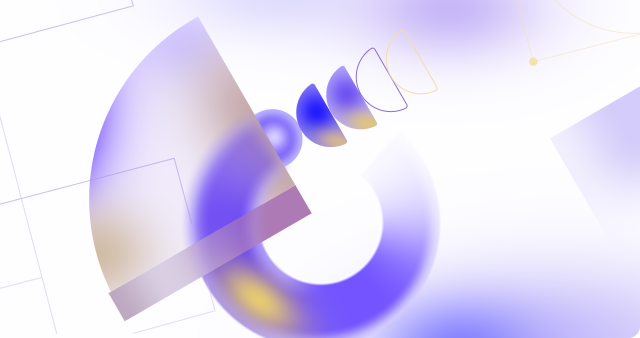
Reproduce this background procedurally as a WebGL 1 fragment shader.

```glsl
precision highp float;
// Abstract backdrop: a glossy open ring, a translucent quarter disc with a
// strip, a diagonal row of half moons and thin guide lines over soft glows.
// Shapes are distance functions; colours come from rotated gaussian glows.
uniform vec2 u_resolution;

const float WIDTH = 7.68;   // canvas width in scene units, y points down
const float TAU = 6.2832;
const vec3 VIOLET = vec3(0.38, 0.23, 0.95);
const vec3 LILAC = vec3(0.82, 0.78, 1.0);
const vec3 BEIGE = vec3(0.77, 0.66, 0.66);
const vec3 GOLD = vec3(0.90, 0.79, 0.45);

float fill(float d, float px) { return clamp(0.5 - d / px, 0.0, 1.0); }

float stroke(float d, float px) { return fill(abs(d) - 0.006, px); }

vec2 rotate(vec2 p, float a) {
  float c = cos(a), s = sin(a);
  return vec2(c * p.x + s * p.y, c * p.y - s * p.x);
}

float glow(vec2 p, vec2 center, vec2 size, float angle) {
  vec2 q = rotate(p - center, angle) / size;
  return exp(-dot(q, q));
}

float segment(vec2 p, vec2 a, vec2 b) {
  vec2 ab = b - a;
  return length(p - a - ab * clamp(dot(p - a, ab) / dot(ab, ab), 0.0, 1.0));
}

// Half disc with rounded corners, flat side towards +x
float halfMoon(vec2 p, float radius, float corner) {
  vec2 d = vec2(length(p) - radius, p.x) + corner;
  return length(max(d, 0.0)) + min(max(d.x, d.y), 0.0) - corner;
}

vec3 backdrop(vec2 p, float px) {
  vec3 col = vec3(0.995, 0.993, 1.0);
  col = mix(col, vec3(0.82, 0.80, 0.99), 0.65 * glow(p, vec2(3.3, -0.05), vec2(1.2, 0.5), 0.0));
  col = mix(col, vec3(0.76, 0.69, 0.97), 0.9 * glow(p, vec2(5.4, 0.1), vec2(1.1, 0.6), 0.0));
  col = mix(col, vec3(0.76, 0.72, 0.98), 0.85 * glow(p, vec2(6.8, 4.1), vec2(1.9, 0.9), 0.0));
  col = mix(col, vec3(0.43, 0.42, 1.0), 0.8 * glow(p, vec2(5.5, 4.2), vec2(0.95, 0.6), 0.0));
  // Tilted square at the right
  vec2 q = rotate(p - vec2(6.6, 1.66), -TAU / 12.0);
  float shade = mix(0.3, 1.0, smoothstep(0.0, 0.9, q.x)) * (1.0 - smoothstep(0.5, 1.6, q.y));
  return mix(col, vec3(0.83, 0.80, 0.98), shade * fill(-min(q.x, q.y), px));
}

// Ring colour and coverage; soft is the width of its edges
vec4 ring(vec2 p, float soft) {
  float inner = length(p - vec2(3.85, 2.67)) - 0.745;
  float outer = 1.5 - length(p - vec2(3.78, 2.68));
  float across = clamp(inner / (inner + outer), 0.0, 1.0);
  vec2 d = p - vec2(3.82, 2.68);
  float along = mod(atan(d.y, d.x) + 0.87, TAU) / 5.05;
  float late = smoothstep(0.45, 0.62, along);
  vec3 col = mix(vec3(0.76, 0.71, 1.0), vec3(0.45, 0.33, 1.0), smoothstep(0.1, 0.36, along));
  col = mix(col, VIOLET, late);
  col = mix(col, GOLD, glow(p, vec2(3.1, 3.6), vec2(0.6, 0.32), 0.64));
  col = mix(col, vec3(0.92, 0.91, 1.0), smoothstep(0.7, 1.0, across) * mix(0.8, 0.4, late));
  col = mix(col, LILAC, late * 0.65 * (1.0 - smoothstep(0.0, 0.3, across)));
  float alpha = mix(0.08, 1.0, smoothstep(0.0, 0.28, along));
  alpha *= smoothstep(0.0, 0.01, along) * (1.0 - smoothstep(0.96, 1.03, along));
  alpha *= smoothstep(-soft, soft, inner) * smoothstep(-soft, soft, outer);
  return vec4(col, alpha * (1.0 - 0.45 * smoothstep(0.8, 1.0, along)));
}

vec3 sphere(vec2 p) {
  float r = length(p - vec2(3.27, 1.67)) / 0.36;
  vec3 col = mix(vec3(0.45, 0.35, 0.98), vec3(0.72, 0.68, 1.0), smoothstep(0.55, 1.0, r));
  return mix(col, vec3(0.84, 0.81, 1.0), glow(p, vec2(3.29, 1.65), vec2(0.16), 0.0));
}

// Frosted quarter disc and the strip below it, tinting the ring behind them
vec3 addFan(vec3 col, vec2 p, float px) {
  vec2 q = rotate(p - vec2(3.74, 2.56), -TAU / 12.0) * -1.0;
  float arc = length(p - vec2(3.56, 2.39)) - 2.49;
  vec4 tube = ring(p, 0.13);
  vec3 body = mix(vec3(0.95, 0.93, 0.99), LILAC, glow(p, vec2(2.2, 0.5), vec2(0.7, 0.5), 0.0));
  body = mix(body, vec3(0.55, 0.43, 1.0), 0.85 * exp(arc / 0.3) * glow(p, vec2(1.2, 1.75), vec2(0.8), 0.0));
  body = mix(body, vec3(0.82, 0.74, 0.65), glow(p, vec2(1.15, 3.05), vec2(0.65, 0.55), 0.0));
  body = mix(body, BEIGE, 0.95 * exp(-q.x * q.x / 0.4) * (1.0 - smoothstep(1.4, 2.8, q.y)));
  body = mix(body, tube.rgb, tube.a * 0.88);
  vec3 strip = mix(vec3(0.68, 0.48, 0.71), vec3(0.85, 0.81, 0.89), smoothstep(0.6, 1.9, q.x));
  strip = mix(strip, vec3(0.74, 0.66, 0.75), smoothstep(1.9, 2.6, q.x));
  strip = mix(strip, tube.rgb, tube.a * 0.35);
  col = mix(col, body, fill(max(arc, max(-q.x, 0.39 - q.y)), px));
  float band = max(abs(q.x - 1.295) - 1.295, abs(q.y - 0.195) - 0.195);
  return mix(col, strip, fill(band, px));
}

vec3 addMoons(vec3 col, vec2 p, float px) {
  for (int i = 0; i < 4; i++) {
    float n = float(i);
    vec2 q = p - vec2(3.97, 1.35) - n * vec2(0.36, -0.213);
    float d = halfMoon(rotate(q, -TAU / 12.0), 0.415, 0.035);
    vec3 core = mix(vec3(0.13, 0.10, 1.0), vec3(0.43, 0.32, 0.95), n);
    vec3 paint = mix(vec3(0.60, 0.54, 0.95), LILAC, 0.7 * n);
    paint = mix(paint, core, glow(q, vec2(-0.17, 0.0), vec2(0.24, 0.27), -0.4));
    paint = mix(paint, mix(BEIGE, GOLD, 0.4 + 0.4 * n), glow(q, vec2(0.1, 0.36), vec2(0.28, 0.15), 0.3));
    vec3 line = i == 2 ? vec3(0.55, 0.42, 0.86) : vec3(0.95, 0.87, 0.65);
    col = i < 2 ? mix(col, paint, fill(d, px)) : mix(col, line, stroke(d, px));
  }
  return col;
}

vec3 addGuides(vec3 col, vec2 p, float px) {
  float d = min(segment(p, vec2(0.0, 0.5), vec2(1.6, 0.07)), segment(p, vec2(1.6, 0.07), vec2(1.58, 0.0)));
  d = min(d, segment(p, vec2(0.0, 2.45), vec2(2.09, 1.9)));
  d = min(d, segment(p, vec2(2.09, 1.9), vec2(2.3, 2.68)));
  float faint = min(segment(p, vec2(0.0, 1.4), vec2(0.68, 4.0)), segment(p, vec2(0.0, 3.46), vec2(0.5, 3.33)));
  faint = min(faint, segment(p, vec2(2.48, 3.35), vec2(2.58, 3.73)));
  faint = min(faint, segment(p, vec2(2.58, 3.73), vec2(1.6, 4.0)));
  col = mix(col, vec3(0.66, 0.58, 0.90), 0.6 * stroke(d, px));
  col = mix(col, vec3(0.75, 0.70, 0.95), 0.45 * stroke(faint, px));
  vec2 node = vec2(6.4, 0.74);
  float gold = min(segment(p, node, vec2(7.68, 0.41)), segment(p, node, vec2(6.2, 0.0)));
  gold = min(gold, abs(length(p - vec2(7.6, -0.9)) - 1.3));
  col = mix(col, vec3(0.95, 0.88, 0.68), 0.5 * stroke(gold, px));
  return mix(col, vec3(0.95, 0.89, 0.67), fill(length(p - node) - 0.05, px));
}

void main() {
  float px = WIDTH / u_resolution.x;
  vec2 p = vec2(gl_FragCoord.x, u_resolution.y - gl_FragCoord.y) * px;
  vec3 col = backdrop(p, px);
  vec4 tube = ring(p, 0.02);
  col = mix(col, tube.rgb, tube.a);
  col = mix(col, sphere(p), fill(length(p - vec2(3.27, 1.67)) - 0.36, px));
  col = addFan(col, p, px);
  col = addMoons(col, p, px);
  col = addGuides(col, p, px);
  // Rounded lower right corner
  vec2 corner = max(p - vec2(WIDTH, u_resolution.y * px) + 0.14, 0.0);
  col = mix(vec3(1.0), col, fill(length(corner) - 0.14, px));
  gl_FragColor = vec4(col, 1.0);
}
```
